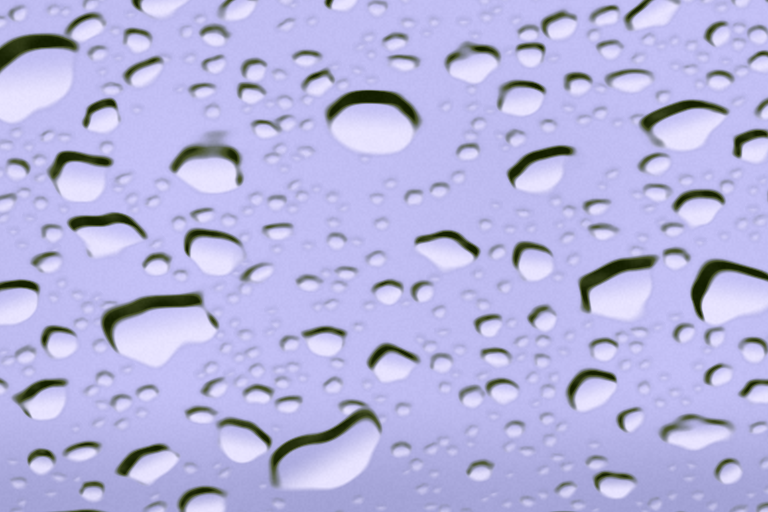
A Shadertoy shader for this texture:

```glsl
// Rain drops with soft olive caps and bright bellies on a pale lilac window pane.
#define COARSE_CELL 0.28
#define LAYERS 4
#define EDGE 0.0058
#define CAP_DEPTH 0.47
#define PANE vec3(0.757, 0.747, 0.955)
#define SHADE vec3(0.635, 0.635, 0.835)
#define BRIGHT vec3(0.905, 0.89, 1.0)
#define GREY vec3(0.47, 0.49, 0.54)
#define OLIVE vec3(0.28, 0.32, 0.16)
#define DARK vec3(0.08, 0.12, 0.005)

struct Drop { vec2 centre; vec2 radius; vec4 rnd; };

vec4 hash4(vec3 p) {
    vec4 q = fract(p.xyzx * vec4(0.1031, 0.1030, 0.0973, 0.1099));
    q += dot(q, q.wzxy + 33.33);
    return fract((q.xxyz + q.yzzw) * q.zywx);
}

float noise(vec2 p) {
    vec2 i = floor(p), f = fract(p);
    f = f * f * (3.0 - 2.0 * f);
    float a = hash4(vec3(i, 7.0)).x, b = hash4(vec3(i + vec2(1, 0), 7.0)).x;
    float c = hash4(vec3(i + vec2(0, 1), 7.0)).x, d = hash4(vec3(i + 1.0, 7.0)).x;
    return mix(mix(a, b, f.x), mix(c, d, f.x), f.y);
}

mat2 turn(float a) {
    float c = cos(a), s = sin(a);
    return mat2(c, -s, s, c);
}

float cellSize(int layer) { return COARSE_CELL * exp2(-float(layer)); }

// Each layer has its own tilted grid, so that rows never line up
mat2 gridTurn(int layer) { return turn(0.4 + 0.65 * float(layer)); }

vec2 cellOf(vec2 p, int layer) {
    return floor(gridTurn(layer) * p / cellSize(layer));
}

// Radius zero means that the cell is empty
Drop dropAt(vec2 cell, int layer) {
    float size = cellSize(layer);
    vec4 place = hash4(vec3(cell + 40.0, float(layer) * 13.0 + 3.0));
    vec4 rnd = hash4(vec3(cell + 90.0, float(layer) * 17.0 + 5.0));
    vec2 centre = (cell + 0.5 + 0.56 * (place.xy - 0.5)) * size * gridTurn(layer);
    float wide = size * mix(0.17, 0.41, place.z) * step(place.w, 0.62);
    float flatness = mix(0.42, 0.76, rnd.x) + 0.08 * float(layer);
    return Drop(centre, vec2(wide, wide * flatness), rnd);
}

// True when a drop of a coarser layer already covers this place
bool crowded(Drop drop, int layer) {
    for (int j = 0; j < layer; j++) {
        vec2 home = cellOf(drop.centre, j);
        for (int k = 0; k < 9; k++) {
            Drop big = dropAt(home + vec2(k % 3, k / 3) - 1.0, j);
            if (big.radius.x == 0.0) continue;
            vec2 reach = big.radius * 1.12 + drop.radius.x;
            if (length((drop.centre - big.centre) / reach) < 1.0) return true;
        }
    }
    return false;
}

// Unit blob with a wavy outline
float blob(vec2 q, float seed, float wobble) {
    return length(q) - 1.0 + wobble * (noise(q * 1.35 + seed * 57.0 + 20.0) - 0.5);
}

// Ramp from the surface through grey and olive to the darkest tone
vec3 capTone(vec3 base, float amount) {
    vec3 tone = mix(base, GREY, smoothstep(0.0, 0.5, amount));
    tone = mix(tone, OLIVE, smoothstep(0.4, 0.76, amount));
    return mix(tone, DARK, smoothstep(0.72, 1.0, amount));
}

vec3 paintDrop(vec3 col, vec2 p, Drop drop) {
    float tilt = mix(-0.2, 0.5, drop.rnd.y);
    vec2 q = turn(tilt) * (p - drop.centre) / drop.radius;
    q.x *= 1.0 - 0.15 * q.y;
    float grown = smoothstep(0.015, 0.07, drop.radius.x);
    float wobble = mix(0.25, 0.6, grown);
    vec2 lift = vec2(mix(-0.3, 0.1, drop.rnd.z), CAP_DEPTH * mix(0.75, 1.2, drop.rnd.w));
    lift *= mix(1.1, 0.85, grown);

    float outer = blob(q, drop.rnd.w, wobble) * drop.radius.y;
    float inner = blob(q + lift, drop.rnd.w, wobble) * drop.radius.y;
    float inside = smoothstep(EDGE, -EDGE, outer);
    float cap = inside * smoothstep(-EDGE, EDGE * 1.2, inner);
    float rim = smoothstep(EDGE * 1.6, 0.0, abs(outer - 0.001));
    float strength = smoothstep(0.003, 0.032, drop.radius.x);

    // Belly glows towards the bottom; the cap darkens unevenly
    col = mix(col, SHADE, 0.25 * rim);
    col = mix(col, BRIGHT, inside * smoothstep(0.6, -0.5, q.y) * mix(0.4, 1.0, strength));
    float density = mix(0.82, 1.08, noise(q * 2.2 + drop.rnd.x * 31.0 + 9.0));
    return capTone(col, min(1.0, cap * density * mix(0.15, 1.0, strength)));
}

void mainImage(out vec4 fragColor, in vec2 fragCoord) {
    vec2 p = fragCoord / iResolution.y;

    // Pane, dimmer towards the bottom, with soft clouds
    float dim = 0.95 * smoothstep(0.26, 0.0, p.y) + 0.25 * (noise(p * 3.0 + 5.0) - 0.5);
    vec3 col = mix(PANE, SHADE, clamp(dim, -0.1, 1.0));

    // Drops, finest layer first
    for (int layer = LAYERS - 1; layer >= 0; layer--) {
        vec2 home = cellOf(p, layer);
        for (int k = 0; k < 9; k++) {
            Drop drop = dropAt(home + vec2(k % 3, k / 3) - 1.0, layer);
            if (length(p - drop.centre) > drop.radius.x * 1.45 + EDGE) continue;
            if (drop.radius.x == 0.0 || crowded(drop, layer)) continue;
            col = paintDrop(col, p, drop);
        }
    }

    // Fine grain
    col += 0.02 * (noise(p * 260.0) - 0.5);
    fragColor = vec4(clamp(col, 0.0, 1.0), 1.0);
}
```
